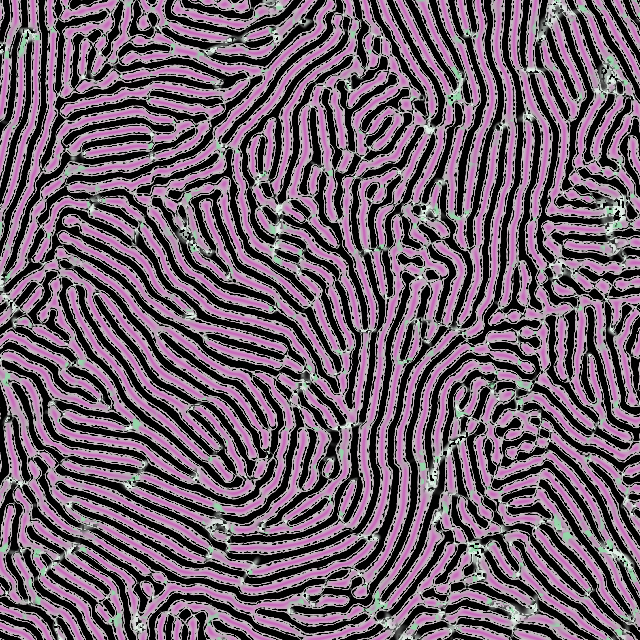
A three.js fragment shader for this pattern:

```glsl
// Labyrinth of winding pink stripes on black, each with a ragged dark inner outline.
// Sums small windowed waves that follow a smooth orientation field, then
// colours the local phase; weak spots of the sum become pale, speckled knots.

#define WAVELENGTH 0.0270   // stripe period
#define CELL 0.045          // spacing of the wave kernels
#define TURN_FREQ 6.5       // how often the stripe direction changes
#define GRAIN_FREQ 300.0    // fineness of the ragged outlines
#define RAGGED 0.17         // strength of the ragged outlines
#define LINE_AT 0.455       // inner outline, as phase from stripe centre
#define LINE_HALF 0.042     // half width of the inner outline
#define BLACK_AT 0.655      // phase where the black band starts
#define SOFT 0.032          // softness of the edges
#define KNOT 0.46           // wave strength below which knots appear

varying vec2 vUv;

const float PI = 3.14159;
const vec3 BLACK   = vec3(0.005, 0.005, 0.005);
const vec3 MAGENTA = vec3(0.78, 0.42, 0.73);
const vec3 PINK    = vec3(0.79, 0.62, 0.76);
const vec3 GREY    = vec3(0.76, 0.76, 0.75);
const vec3 PALE    = vec3(0.88, 0.94, 0.90);
const vec3 GREEN   = vec3(0.58, 0.84, 0.66);

vec3 hash3(vec2 p) {
  vec3 q = fract(vec3(p.xyx) * vec3(0.1031, 0.1030, 0.0973));
  q += dot(q, q.yxz + 33.33);
  return fract((q.xxy + q.yzz) * q.zyx);
}

// Smooth value noise with three independent channels
vec3 noise3(vec2 p) {
  vec2 i = floor(p);
  vec2 f = fract(p);
  f = f * f * (3.0 - 2.0 * f);
  vec3 low  = mix(hash3(i), hash3(i + vec2(1.0, 0.0)), f.x);
  vec3 high = mix(hash3(i + vec2(0.0, 1.0)), hash3(i + vec2(1.0, 1.0)), f.x);
  return mix(low, high, f.y);
}

// Unit wave direction from two octaves; halving the angle allows U-turns
vec2 waveDirection(vec2 p) {
  vec2 n = noise3(p * TURN_FREQ + 23.0).xy - 0.5;
  n += 0.6 * (noise3(p.yx * TURN_FREQ * 2.1 + 71.0).xy - 0.5);
  float angle = 0.5 * atan(n.y, n.x + 0.0001) + 0.7;
  return vec2(cos(angle), sin(angle));
}

// x: phase from stripe centre (0) to gap centre (1), y: wave strength
vec2 labyrinth(vec2 p) {
  vec2 home = floor(p / CELL);
  float wave = 0.0;
  vec2 slope = vec2(0.0);
  for (int j = -2; j <= 2; j++) {
    for (int i = -2; i <= 2; i++) {
      vec2 id = home + vec2(float(i), float(j));
      vec3 rnd = hash3(id + 17.0);
      vec2 centre = (id + rnd.xy) * CELL;
      vec2 offset = p - centre;
      float window = max(0.0, 1.0 - dot(offset, offset) / (4.0 * CELL * CELL));
      window *= window * window;
      vec2 dir = waveDirection(centre);
      float phase = 2.0 * PI * (dot(offset, dir) / WAVELENGTH + rnd.z);
      wave += window * cos(phase);
      slope -= window * sin(phase) * dir;
    }
  }
  float steep = length(slope);
  return vec2(atan(steep, wave + 0.00001) / PI, length(vec2(wave, steep)));
}

void main() {
  vec2 field = labyrinth(vUv);
  vec3 grain = noise3(vUv * GRAIN_FREQ);
  vec3 blotch = noise3(vUv * 85.0 + 9.0);
  float d = field.x + (grain.x - 0.5) * RAGGED * 0.6;
  float knot = 1.0 - smoothstep(KNOT * 0.3, KNOT, field.y + (blotch.y - 0.5) * 0.25);
  float weak = 1.0 - smoothstep(KNOT, KNOT * 2.0, field.y);

  // Stripe body: magenta core fading through pink to a grey rim
  vec3 color = mix(MAGENTA, PINK, smoothstep(0.04, 0.26, field.x));
  color = mix(color, GREY, smoothstep(0.27, 0.45, field.x));
  color = mix(color, mix(GREY, PINK, 0.3), smoothstep(0.48, 0.60, field.x));

  // Knots: washed-out patches with a few small green spots
  color = mix(color, GREY * 0.88, 0.5 * weak);
  color = mix(color, PALE, knot);
  float spot = smoothstep(0.62, 0.74, blotch.x) * (1.0 - smoothstep(0.25, 0.40, d));
  color = mix(color, GREEN, spot * weak);

  // Ragged inner outline, black band and specks in the knots
  float halfLine = LINE_HALF + (grain.y - 0.5) * RAGGED;
  float outline = 1.0 - smoothstep(-SOFT, SOFT, abs(d - LINE_AT) - halfLine);
  float band = smoothstep(-SOFT, SOFT, d - BLACK_AT);
  float speck = knot * smoothstep(0.62, 0.70, grain.z);
  float dark = max(max(outline, band) * (1.0 - 0.75 * knot), speck);

  gl_FragColor = vec4(mix(color, BLACK, dark), 1.0);
}
```
